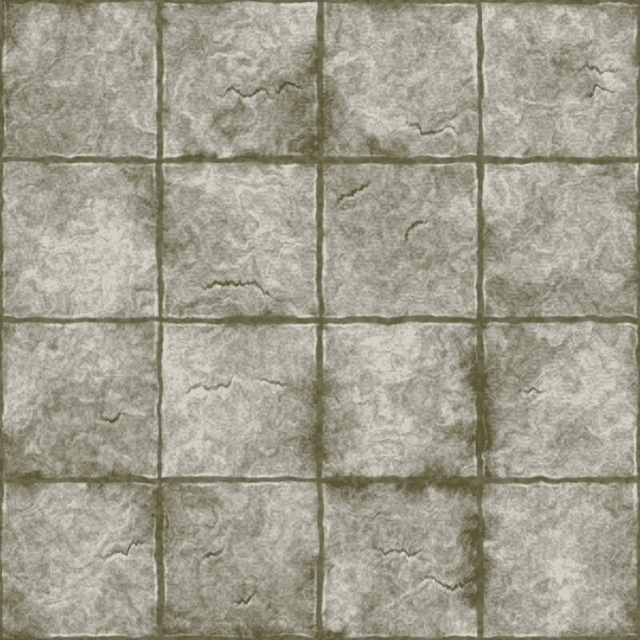
Reproduce this texture procedurally as a WebGL 2 fragment shader.

```glsl
#version 300 es
precision highp float;

uniform vec2 u_resolution;
out vec4 fragColor;

const float TILES = 4.0;
const vec3 MOSS = vec3(0.36, 0.34, 0.22);
const vec3 STONE = vec3(0.64, 0.63, 0.58);
const vec3 PALE = vec3(0.82, 0.82, 0.77);

float hash(vec2 p) {
    return fract(sin(dot(p, vec2(127.1, 311.7))) * 43758.5453);
}

float noise(vec2 p) {
    vec2 cell = floor(p);
    vec2 f = fract(p);
    vec2 u = f * f * (3.0 - 2.0 * f);
    float low = mix(hash(cell), hash(cell + vec2(1.0, 0.0)), u.x);
    float high = mix(hash(cell + vec2(0.0, 1.0)), hash(cell + 1.0), u.x);
    return mix(low, high, u.y);
}

float fbm(vec2 p) {
    float sum = 0.0;
    float amplitude = 0.5;
    for (int i = 0; i < 5; i++) {
        sum += amplitude * noise(p);
        p = mat2(0.8, 0.6, -0.6, 0.8) * p * 2.03 + 7.3;
        amplitude *= 0.5;
    }
    return sum / 0.97;
}

float segmentDistance(vec2 p, vec2 a, vec2 b) {
    vec2 ab = b - a;
    float t = clamp(dot(p - a, ab) / dot(ab, ab), 0.0, 1.0);
    return length(p - a - ab * t);
}

float damp(vec2 p, vec2 a, vec2 b, float reach) {
    return exp(-segmentDistance(p, a, b) / reach);
}

// Dark fissure (positive) with a lit lower lip (negative)
float crack(vec2 local, vec2 seed) {
    vec2 centre = 0.2 + 0.6 * vec2(hash(seed), hash(seed + 3.1));
    float angle = mix(-0.3, 0.9, hash(seed + 5.7));
    float reach = mix(0.1, 0.24, hash(seed + 9.2));
    vec2 axis = vec2(cos(angle), sin(angle));
    vec2 d = local - centre;
    vec2 q = vec2(dot(d, axis), dot(d, vec2(-axis.y, axis.x)));
    q.y += (fbm(vec2(q.x * 12.0, seed.x * 5.0 + seed.y)) - 0.5) * 0.16;
    float taper = 1.0 - smoothstep(0.3, 1.0, abs(q.x) / reach);
    float fissure = 1.0 - smoothstep(0.003, 0.018, abs(q.y));
    float lip = 1.0 - smoothstep(0.004, 0.022, abs(q.y + 0.024));
    return taper * (fissure - 0.45 * lip);
}

float tileCracks(vec2 local, vec2 id) {
    float sum = 0.0;
    for (int i = 0; i < 2; i++) {
        vec2 seed = id + float(i) * 13.0 + 2.0;
        sum += step(0.62, hash(seed + 0.5)) * crack(local, seed);
    }
    return sum;
}

// Mottling, chiselled relief and fine grit, distinct on every tile
float stoneTone(vec2 p, vec2 id) {
    vec2 q = p + id * 3.7;
    vec2 warp = vec2(fbm(q * 22.0), fbm(q * 22.0 + 31.0)) - 0.5;
    float mottle = fbm(q * 13.0 + warp * 1.6) - 0.5;
    vec2 r = q * 62.0 + warp * 7.0;
    float relief = fbm(r) - fbm(r + vec2(0.35, -0.5));
    float grain = fbm(q * 120.0) - 0.5;
    float grit = noise(q * 300.0) - 0.5;
    float contrast = mix(0.26, 0.44, hash(id + 4.4));
    float tint = (hash(id + 8.8) - 0.5) * 0.07;
    return 0.685 + tint + mottle * contrast + relief * 0.26 + grain * 0.16 + grit * 0.11;
}

vec3 stoneColour(float tone) {
    float body = clamp((tone - MOSS.r) / (STONE.r - MOSS.r), 0.0, 1.0);
    float light = clamp((tone - STONE.r) / (PALE.r - STONE.r), 0.0, 1.0);
    return mix(mix(MOSS, STONE, body), PALE, light);
}

void main() {
    vec2 p = gl_FragCoord.xy / u_resolution;

    // Grid with slightly ragged seams
    vec2 ragged = vec2(fbm(p * 38.0), fbm(p * 38.0 + 17.0)) - 0.5;
    vec2 grid = p * TILES + ragged * 0.035;
    vec2 id = floor(grid);
    vec2 local = fract(grid);
    vec2 edge = min(local, 1.0 - local);
    float nearest = min(edge.x, edge.y);

    float tone = stoneTone(p, id);
    tone -= 0.2 * tileCracks(local, id);

    // Patchy bright bevels beside the seams
    vec2 bevel = smoothstep(0.016, 0.025, edge) * (1.0 - smoothstep(0.03, 0.045, edge));
    vec2 chipped = vec2(noise(p * vec2(9.0, 22.0)), noise(p * vec2(22.0, 9.0) + 41.0));
    bevel *= smoothstep(0.4, 0.75, chipped);
    tone += 0.15 * max(bevel.x, bevel.y);

    // Damp dirt creeping out of the joints
    float seep = exp(-nearest * 9.0) * smoothstep(0.48, 0.75, fbm(p * 10.0 + 5.0));
    float wet = damp(p, vec2(0.75, 0.06), vec2(0.75, 0.48), 0.022);
    wet = max(wet, damp(p, vec2(0.52, 0.25), vec2(0.75, 0.25), 0.016));
    wet = max(wet, damp(p, vec2(0.29, 0.755), vec2(0.49, 0.755), 0.014));
    wet = max(wet, damp(p, vec2(0.5, 0.5), vec2(0.52, 0.47), 0.022));
    wet = max(wet, damp(p, vec2(0.51, 0.01), vec2(0.55, 0.01), 0.025));
    float patchy = smoothstep(0.3, 0.65, fbm(p * 34.0 + 11.0));
    tone -= 0.26 * seep + 0.34 * wet * patchy + 0.07 * exp(-nearest * 28.0);

    // Mossy grout of uneven width
    vec2 width = mix(vec2(0.011, 0.013), vec2(0.024, 0.028), vec2(noise(p * 16.0), noise(p * 16.0 + 23.0)));
    vec2 joint = 1.0 - smoothstep(width * 0.5, width * 1.35, edge);
    float groutTone = 0.41 + (noise(p * 150.0) - 0.5) * 0.12;
    tone = mix(tone, groutTone, 0.92 * max(joint.x, joint.y));

    fragColor = vec4(stoneColour(tone), 1.0);
}
```
